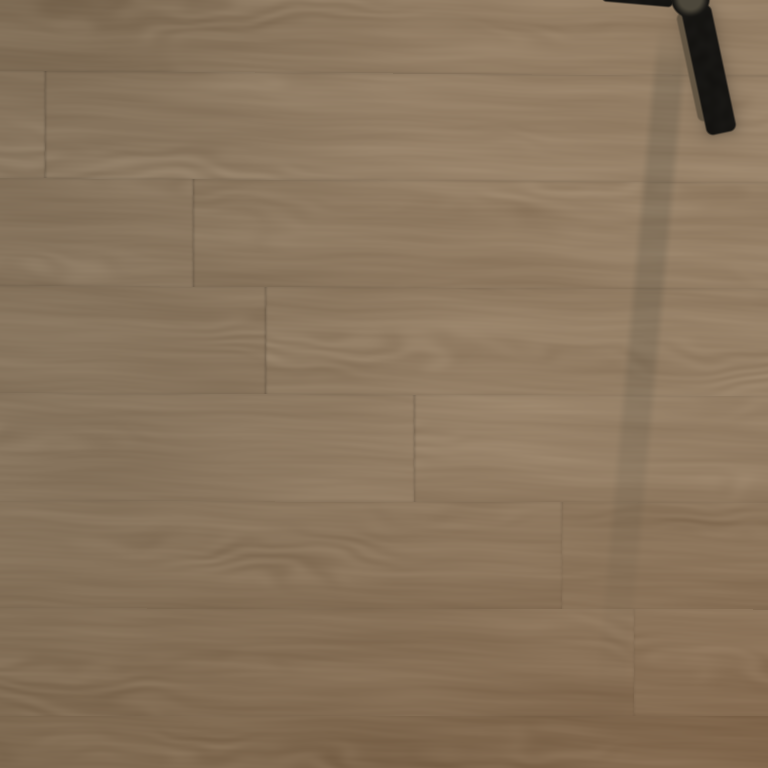
This texture is drawn by a WebGL 2 fragment shader. Its source:

```glsl
#version 300 es
precision highp float;
uniform vec2 u_resolution;
out vec4 fragColor;

float hash(vec2 p) {
  p = fract(p * vec2(0.1031, 0.1137));
  p += dot(p, p.yx + 33.3);
  return fract((p.x + p.y) * p.x * 17.3);
}

vec2 gradientAt(vec2 cell) {
  float angle = 6.2832 * hash(cell);
  return vec2(cos(angle), sin(angle));
}

float gradientNoise(vec2 p) {
  vec2 i = floor(p), f = p - i;
  vec2 w = f * f * f * (f * (f * 6.0 - 15.0) + 10.0);
  vec2 e = vec2(1.0, 0.0);
  float low = mix(dot(gradientAt(i), f), dot(gradientAt(i + e), f - e), w.x);
  float high = mix(dot(gradientAt(i + e.yx), f - e.yx), dot(gradientAt(i + 1.0), f - 1.0), w.x);
  return mix(low, high, w.y);
}

// Long fibres, broad streaks and patches of curved growth rings
float woodGrain(vec2 p, float seed) {
  vec2 q = vec2(p.x, p.y + 0.035 * p.x) + vec2(seed * 31.0, seed * 17.0);
  q.y += 0.007 * gradientNoise(q * vec2(7.0, 12.0));
  float fibres = gradientNoise(q * vec2(9.0, 170.0));
  float streaks = gradientNoise(q * vec2(3.5, 60.0) + 7.0);
  float bands = gradientNoise(q * vec2(1.8, 20.0) + 19.0);
  float bend = gradientNoise(q * vec2(4.5, 13.0) + 41.0);
  float ripple = gradientNoise(q * vec2(16.0, 34.0) + 3.0);
  float rings = sin(6.2832 * (q.y * 30.0 + 3.2 * bend + 0.6 * ripple));
  float ringPatch = smoothstep(0.0, 0.35, gradientNoise(q * vec2(2.4, 11.0) + 63.0));
  return 0.020 * fibres + 0.032 * streaks + 0.035 * bands + 0.017 * rings * ringPatch;
}

float boxDistance(vec2 p, vec2 halfSize, float corner) {
  vec2 d = abs(p) - halfSize + corner;
  return length(max(d, 0.0)) + min(max(d.x, d.y), 0.0) - corner;
}

float segmentDistance(vec2 p, vec2 a, vec2 b) {
  vec2 ab = b - a;
  return length(p - a - ab * clamp(dot(p - a, ab) / dot(ab, ab), 0.0, 1.0));
}

float cover(float d) {
  float soft = max(0.0018, 0.75 / u_resolution.y);
  return 1.0 - smoothstep(-soft, soft, d);
}

void main() {
  vec2 p = gl_FragCoord.xy / u_resolution;
  float down = 1.0 - p.y;

  // Planks: each row's end joint steps to the right
  float rowPos = (down - 0.092 - 0.008 * p.x * p.y) / 0.14;
  float row = floor(rowPos);
  float joint = 0.059 + 0.16 * row + 0.038 * sin(2.1 * row);
  float along = (p.x - joint) / 1.5;
  float plank = floor(along);
  float seed = hash(vec2(row + 11.0, plank + 5.0));

  // Uneven room light, warmer towards the bottom right
  vec3 wood = mix(vec3(0.525, 0.452, 0.362), vec3(0.588, 0.502, 0.402), smoothstep(0.0, 0.75, p.x));
  vec3 warmWood = mix(vec3(0.490, 0.408, 0.312), vec3(0.495, 0.392, 0.288), p.x);
  wood = mix(wood, warmWood, smoothstep(0.5, 1.05, down));
  wood -= 0.025 * smoothstep(0.75, 1.0, p.y) * (1.0 - smoothstep(0.0, 0.6, p.x));
  wood += 0.018 * (seed - 0.5);
  wood += 0.012 * gradientNoise(p * 5.0);
  wood += woodGrain(p, seed) * vec3(1.0, 1.0, 0.95);

  // Seams, worn faint in places
  float seamDistance = abs(rowPos - round(rowPos)) * 0.14;
  float jointDistance = abs(along - round(along)) * 1.5;
  float wear = 0.65 + 0.6 * gradientNoise(vec2(p.x * 6.0, row * 3.7 + 0.4));
  float seam = exp(-pow(seamDistance / 0.0022, 2.0)) * wear * mix(0.3, 1.0, p.y);
  float endJoint = exp(-pow(jointDistance / 0.002, 2.0)) * mix(0.35, 1.0, smoothstep(0.25, 0.45, p.y));
  wood *= 1.0 - 0.10 * seam - 0.11 * endJoint;

  // Soft slanted shadow
  float shadowOffset = abs(p.x - 0.88 + 0.094 * down);
  float shadow = 1.0 - smoothstep(0.012, 0.026, shadowOffset);
  shadow *= smoothstep(0.02, 0.12, down) * (1.0 - smoothstep(0.3, 1.0, down));
  wood *= 1.0 - shadow * vec3(0.11, 0.095, 0.09);

  // Dark stand in the corner: foot, grey edge, hub and arm
  vec2 axis = normalize(vec2(0.032, -0.150));
  vec2 fromFoot = p - vec2(0.923, 0.909);
  vec2 local = vec2(dot(fromFoot, vec2(-axis.y, axis.x)), dot(fromFoot, axis));
  float foot = boxDistance(local, vec2(0.0195, 0.084), 0.009);
  float edge = boxDistance(local + vec2(0.012, 0.008), vec2(0.015, 0.072), 0.008);
  float hub = length(p - vec2(0.899, 1.002)) - 0.025;
  float arm = segmentDistance(p, vec2(0.79, 1.004), vec2(0.87, 0.997)) - 0.006;
  wood *= 1.0 - 0.16 * exp(-max(foot, 0.0) / 0.008);
  vec3 black = vec3(0.085, 0.08, 0.07) + 0.02 * gradientNoise(p * 60.0);
  vec3 color = mix(wood, vec3(0.38, 0.33, 0.26), cover(edge));
  color = mix(color, black, cover(foot));
  color = mix(color, black, cover(arm));
  color = mix(color, mix(vec3(0.30, 0.28, 0.23), black, smoothstep(-0.012, 0.0, hub)), cover(hub));

  fragColor = vec4(color, 1.0);
}
```
